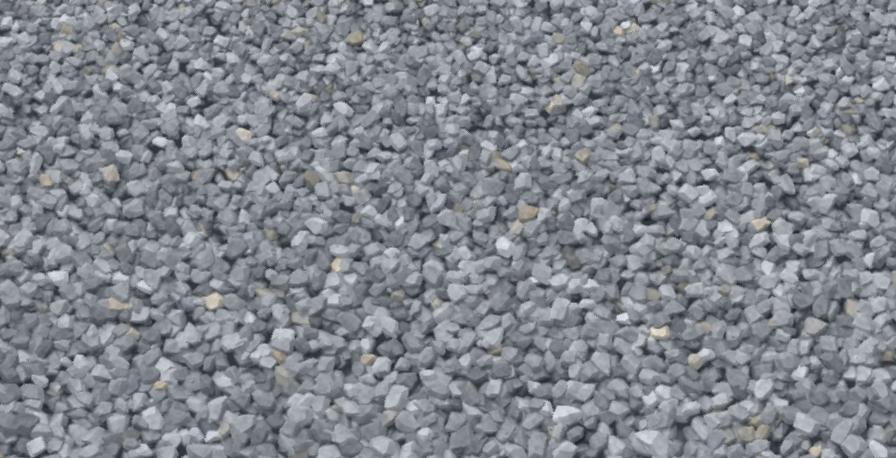
Reproduce this texture procedurally as a Shadertoy shader.

```glsl
// A bed of crushed grey gravel seen at a slant, finer towards the top.
// Each jittered grid cell holds an upper and a lower faceted chip; the highest wins
// the pixel and is shaded by its facet, its depth in the pile and cast shadow.

const float CELL = 0.0345;       // chip spacing at the bottom edge, in canvas heights
const float SHRINK = 0.42;       // loss of size from bottom to top
const float JITTER = 0.8;        // scatter of chips within their cells
const float STRETCH = 0.22;      // elongation of chips
const float BULGE = 0.22;        // rounding of chip sides
const float UPPER_BASE = 0.25;   // lowest seat of the upper chips
const float UPPER_SPREAD = 0.8;
const float LOWER_SPREAD = 0.5;
const float REACH = 1.4;         // largest chip radius, in cells
const int SIDES = 6;
const int SAMPLES = 5;
const float SOFTNESS = 0.0019;   // blur radius, in canvas heights
const float SHADOW_STEP = 0.28;  // shadow probe distance, in cells
const float WARM_SHARE = 0.045;  // share of tan chips
const float TONE_DARK = 0.43;
const float TONE_LIGHT = 0.82;
const vec3 COOL_CAST = vec3(-0.022, 0.0, 0.022);
const vec3 WARM_TINT = vec3(1.11, 1.03, 0.91);
const vec3 GROUND = vec3(0.20, 0.22, 0.245);
const vec3 LIGHT = vec3(-0.25, 0.55, 0.80);
const vec2 LAYER_SHIFT = vec2(173.0, 57.0);
const float TAU = 6.28319;

struct Surface {
    float height;   // zero on bare ground
    vec3 normal;
    vec2 id;        // identifies the chip
};

vec4 hash4(vec3 p) {
    vec4 h = fract(p.xyzx * vec4(0.1031, 0.1030, 0.0973, 0.1099));
    h += dot(h, h.wzxy + 33.33);
    return fract((h.xxyz + h.yzzw) * h.zywx);
}

float valueNoise(vec2 p) {
    vec2 i = floor(p), f = fract(p);
    f = f * f * (3.0 - 2.0 * f);
    float a = hash4(vec3(i, 41.0)).x;
    float b = hash4(vec3(i + vec2(1, 0), 41.0)).x;
    float c = hash4(vec3(i + vec2(0, 1), 41.0)).x;
    float d = hash4(vec3(i + vec2(1, 1), 41.0)).x;
    return mix(mix(a, b, f.x), mix(c, d, f.x), f.y);
}

float cellSize(float y) {
    return CELL * (1.0 - SHRINK * y);
}

// Canvas position to the grid that tightens with distance, and back
vec2 toGrid(vec2 p) {
    return vec2(p.x / cellSize(p.y), -log(1.0 - SHRINK * p.y) / (CELL * SHRINK));
}

vec2 toCanvas(vec2 g) {
    float shrunk = exp(-g.y * CELL * SHRINK);
    return vec2(g.x * CELL * shrunk, (1.0 - shrunk) / SHRINK);
}

// One chip: a tilted top cut by bulging sides; height is negative outside
Surface chip(vec2 q, vec2 id, vec4 shape) {
    vec4 top = hash4(vec3(id, 11.0));
    vec2 tilt = (top.xy - 0.5) * 0.8;
    float radius = mix(0.55, 0.95, shape.z);
    float lean = (top.z - 0.5) * 2.4;
    Surface s = Surface(mix(0.28, 0.5, top.w) + dot(q, tilt), vec3(-tilt, 1.0), id);
    for (int i = 0; i < SIDES; i++) {
        vec4 r = hash4(vec3(id, float(i) + 1.0));
        float angle = (float(i) + 0.75 * r.x + shape.w) * TAU / float(SIDES);
        vec2 dir = vec2(cos(angle), sin(angle));
        float across = dot(q, vec2(-dir.y, dir.x));
        float edge = radius * mix(0.72, 1.0, r.y) * (1.0 + STRETCH * cos(2.0 * (angle - lean)));
        float steep = mix(0.7, 2.4, r.z);
        float side = (edge - dot(q, dir) - BULGE * across * across) * steep;
        if (side < s.height) {
            s.height = side;
            s.normal = vec3(dir * steep, 1.0);
        }
    }
    return s;
}

// Highest chip of both layers under a canvas point
Surface gravel(vec2 p) {
    Surface best = Surface(0.0, vec3(0, 0, 1), vec2(0));
    vec2 home = floor(toGrid(p));
    for (int layer = 0; layer < 2; layer++)
    for (int j = -2; j <= 2; j++)
    for (int i = -2; i <= 2; i++) {
        vec2 cell = home + vec2(i, j);
        vec2 id = cell + float(layer) * LAYER_SHIFT;
        vec4 shape = hash4(vec3(id, 0.0));
        vec2 centre = toCanvas(cell + 0.5 + JITTER * (shape.xy - 0.5));
        vec2 q = (p - centre) / cellSize(centre.y);
        if (dot(q, q) > REACH * REACH) continue;
        Surface s = chip(q, id, shape);
        if (s.height <= 0.0) continue;
        float seat = hash4(vec3(id, 23.0)).x;
        s.height += layer == 0 ? UPPER_BASE + UPPER_SPREAD * seat : LOWER_SPREAD * seat;
        if (s.height > best.height) best = s;
    }
    return best;
}

vec3 shade(vec2 p) {
    Surface s = gravel(p);
    if (s.height <= 0.0) return GROUND;

    // Stone colour with mottling
    vec4 r = hash4(vec3(s.id, 31.0));
    vec2 g = toGrid(p);
    float mottle = 0.6 * valueNoise(g * 3.0) + 0.4 * valueNoise(g * 7.0) - 0.5;
    float tone = mix(TONE_DARK, TONE_LIGHT, 0.5 * (r.x + r.y)) + 0.16 * mottle;

    // Facet light, depth in the pile and cast shadow
    float facet = 0.69 + 0.38 * dot(normalize(s.normal), normalize(LIGHT));
    float depth = mix(0.48, 1.0, smoothstep(0.1, 0.95, s.height));
    vec2 probe = p + normalize(LIGHT.xy) * SHADOW_STEP * cellSize(p.y);
    float shadow = mix(1.0, 0.72, smoothstep(0.1, 0.6, gravel(probe).height - s.height));

    vec3 color = vec3(tone * facet * depth * shadow) + COOL_CAST;
    float warm = step(1.0 - WARM_SHARE, r.z) * mix(0.3, 1.1, r.w);
    return color * mix(vec3(1), WARM_TINT, warm);
}

void mainImage(out vec4 fragColor, in vec2 fragCoord) {
    vec2 p = (fragCoord - vec2(0.5 * iResolution.x, 0.0)) / iResolution.y;
    vec3 color = vec3(0);
    // A ring of samples softens the edges
    for (int i = 0; i < SAMPLES; i++) {
        float angle = (float(i) + 0.3) * TAU / float(SAMPLES);
        color += shade(p + SOFTNESS * vec2(cos(angle), sin(angle)));
    }
    fragColor = vec4(color / float(SAMPLES), 1.0);
}
```
